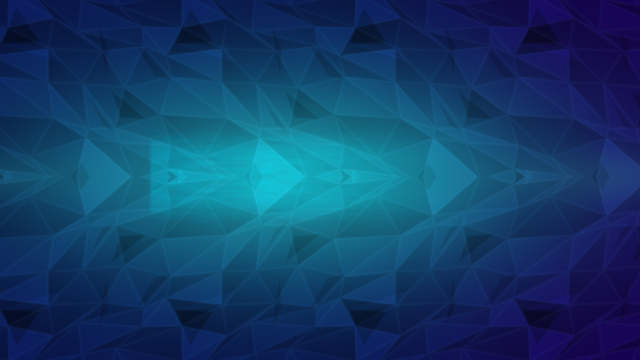
A Shadertoy shader for this background:

```glsl
// Mirrored low-poly facets in deep blue, lit by a wide cyan glow with a violet right side.

const float TILE = 0.482;        // horizontal repeat of the facet pattern
const float COLUMNS = 4.0;       // facet columns inside one repeat
const float ROW_HEIGHT = 0.083;
const vec2 GLOW_CENTER = vec2(0.81, 0.509);

const vec3 NAVY = vec3(0.035, 0.075, 0.29);
const vec3 VIOLET = vec3(0.085, 0.005, 0.30);
const vec3 GLOW = vec3(0.07, 0.50, 0.34);
const vec3 CORE = vec3(-0.03, 0.10, 0.11);
const vec3 TEAL_BAND = vec3(0.02, 0.09, 0.03);

vec2 hash2(vec2 p) {
    vec3 q = fract(vec3(p.xyx) * vec3(0.1031, 0.1030, 0.0973));
    q += dot(q, q.yzx + 33.33);
    return fract((q.xx + q.yz) * q.zy);
}

float gradientDot(vec2 cell, vec2 offset) {
    float angle = 6.2832 * hash2(cell + 57.0).x;
    return dot(vec2(cos(angle), sin(angle)), offset);
}

float gradientNoise(vec2 p) {
    vec2 i = floor(p), f = fract(p);
    vec2 s = f * f * f * (f * (f * 6.0 - 15.0) + 10.0);
    vec2 r = vec2(1.0, 0.0);
    float low = mix(gradientDot(i, f), gradientDot(i + r, f - r), s.x);
    float high = mix(gradientDot(i + r.yx, f - r.yx), gradientDot(i + 1.0, f - 1.0), s.x);
    return mix(low, high, s.y);
}

float cross2(vec2 a, vec2 b) { return a.x * b.y - a.y * b.x; }

float edgeDistance(vec2 p, vec2 a, vec2 b) {
    return cross2(b - a, p - a) / max(length(b - a), 1e-4);
}

// Distance to the nearest side, positive inside
float triangleInside(vec2 p, vec2 a, vec2 b, vec2 c) {
    float winding = sign(cross2(b - a, c - a));
    return min(min(winding * edgeDistance(p, a, b), winding * edgeDistance(p, b, c)),
               winding * edgeDistance(p, c, a));
}

vec2 wrapCell(vec2 id) { return vec2(mod(id.x, COLUMNS), id.y); }

vec2 meshVertex(vec2 id, vec2 size) {
    return (id + 0.8 * (hash2(wrapCell(id) + 3.0) - 0.5)) * size;
}

// x: facet shade in -0.5..0.5, y: strength of the facet outline
vec2 facetMesh(vec2 p, float pixel) {
    vec2 size = vec2(TILE / COLUMNS, ROW_HEIGHT);
    vec2 base = floor(p / size);
    float shade = 0.0, weight = 1e-3, nearest = 0.0;
    for (int k = 0; k < 18; k++) {
        int n = k / 2;
        vec2 id = base + vec2(n % 3 - 1, n / 3 - 1);
        float half_ = float(k % 2);
        vec2 corner = meshVertex(id + half_, size);
        float inside = triangleInside(p, corner, meshVertex(id + vec2(1, 0), size),
                                      meshVertex(id + vec2(0, 1), size));
        float cover = smoothstep(-pixel, pixel, inside);
        vec2 tone = hash2(wrapCell(id) + 19.0 + 31.0 * half_);
        float slope = dot((p - corner) / size, tone.yx - 0.5) * 0.45;
        shade += cover * (tone.x - 0.5 + slope);
        weight += cover;
        nearest = max(nearest, inside);
    }
    return vec2(shade / weight, 1.0 - smoothstep(0.0, 2.0 * pixel + 0.0008, nearest));
}

float shard(vec2 p, vec2 a, vec2 b, vec2 c, float pixel) {
    p.x = mod(p.x, TILE);
    return smoothstep(-pixel, pixel, triangleInside(p, a, b, c));
}

// Strong accents that recur in every tile: negative is dark, positive is light
float accents(vec2 p, float e) {
    float dark = shard(p, vec2(0.046, 0.468), vec2(0.007, 0.37), vec2(0.109, 0.375), e);
    dark += 0.6 * shard(p, vec2(0.273, 0.42), vec2(0.296, 0.278), vec2(0.30, 0.36), e);
    dark += 0.8 * shard(p, vec2(0.312, 0.236), vec2(0.405, 0.16), vec2(0.335, 0.165), e);
    dark += 0.7 * shard(p, vec2(0.255, 0.208), vec2(0.317, 0.125), vec2(0.285, 0.145), e);
    dark += 0.6 * shard(p, vec2(0.37, 0.38), vec2(0.475, 0.27), vec2(0.43, 0.28), e);
    dark += 0.7 * shard(p, vec2(0.19, -0.01), vec2(0.225, 0.038), vec2(0.255, -0.01), e);
    float light = shard(p, vec2(0.002, 0.37), vec2(0.145, 0.363), vec2(0.17, 0.317), e);
    light += shard(p, vec2(0.01, -0.01), vec2(0.014, 0.02), vec2(0.05, -0.01), e);
    return 0.5 * light - dark;
}

void mainImage(out vec4 fragColor, in vec2 fragCoord) {
    vec2 uv = fragCoord / iResolution.y;
    float pixel = 1.0 / iResolution.y;
    vec2 p = vec2(uv.x, abs(uv.y - GLOW_CENTER.y));   // mirrored about the axis
    vec2 fromGlow = vec2(p.x - GLOW_CENTER.x, p.y);

    // Smooth light: dark ground, wide halo, horizontal band
    vec2 q = fromGlow / vec2(0.72, 0.30);
    float halo = exp(-dot(q, q));
    vec3 color = mix(NAVY, VIOLET, smoothstep(0.85, 1.75, p.x) * (1.0 - halo));
    color += GLOW * halo;
    color += TEAL_BAND * exp(-pow(p.y / 0.07, 2.0)) * smoothstep(0.3, 1.0, abs(fromGlow.x));

    // Bright core with brushed, ragged borders
    float streaks = gradientNoise(p * vec2(9.0, 70.0)) + 0.6 * gradientNoise(p * vec2(34.0, 90.0));
    float ragged = 0.03 * streaks;
    float core = smoothstep(0.41, 0.425, p.x) * (1.0 - smoothstep(0.85, 1.3, p.x + ragged));
    core *= 1.0 - smoothstep(0.055, 0.14, p.y + ragged);
    color += CORE * core * (1.0 + 0.45 * streaks);

    // Facets
    vec2 facet = facetMesh(p, pixel);
    float contrast = mix(0.42, 0.17, halo);
    color *= 1.0 + contrast * (facet.x + 0.6 * accents(p, pixel));
    color += vec3(0.02, 0.05, 0.06) * facet.y * 0.5;

    fragColor = vec4(clamp(color, 0.0, 1.0), 1.0);
}
```
